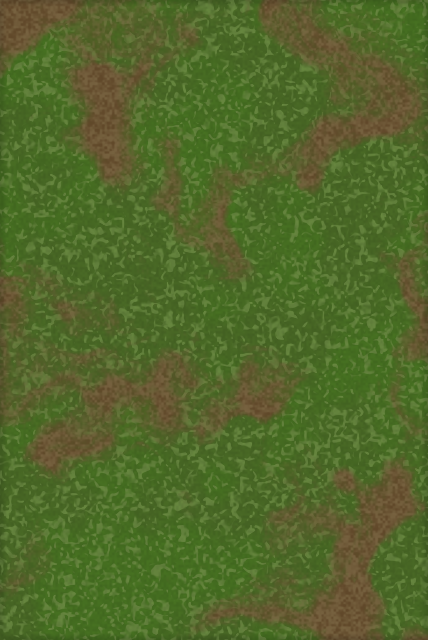
Reproduce this texture procedurally as a Shadertoy shader.

```glsl
// Mossy ground: fine speckled grass with ragged patches of bare brown earth.
// Warped fractal noise places the earth; high-frequency noise adds the grain
// of both materials and frays the borders between them.

const vec3 GRASS_DARK  = vec3(0.275, 0.395, 0.140);
const vec3 GRASS_LUSH  = vec3(0.265, 0.425, 0.125);
const vec3 GRASS_FLECK = vec3(0.385, 0.505, 0.235);
const vec3 EARTH_DARK  = vec3(0.385, 0.275, 0.165);
const vec3 EARTH_LIGHT = vec3(0.470, 0.375, 0.250);

const float PATCH_SCALE = 6.0;    // earth patches per canvas height
const float FLECK_SCALE = 185.0;  // grass flecks per canvas height
const float GRAIN_SCALE = 260.0;  // earth grains per canvas height

float hash(vec2 cell, float seed) {
    uvec2 q = uvec2(ivec2(cell) + 4096);
    uint h = q.x * 1597334677u ^ q.y * 3812015801u ^ uint(seed) * 2654435769u;
    h = (h ^ (h >> 15)) * 2246822519u;
    h = (h ^ (h >> 13)) * 3266489917u;
    return float((h ^ (h >> 16)) >> 8) / 16777216.0;
}

float valueNoise(vec2 p, float seed) {
    vec2 cell = floor(p);
    vec2 f = fract(p);
    f = f * f * (3.0 - 2.0 * f);
    float low  = mix(hash(cell, seed), hash(cell + vec2(1, 0), seed), f.x);
    float high = mix(hash(cell + vec2(0, 1), seed), hash(cell + vec2(1, 1), seed), f.x);
    return mix(low, high, f.y);
}

float fbm(vec2 p, float seed, int octaves) {
    float sum = 0.0, weight = 0.0, amplitude = 1.0;
    for (int i = 0; i < octaves; i++) {
        sum += amplitude * valueNoise(p, seed + float(i));
        weight += amplitude;
        amplitude *= 0.52;
        p = mat2(1.6, 1.2, -1.2, 1.6) * p + 3.7;
    }
    return sum / weight;
}

// Share of bare earth, 0 to 1; fray roughens the border
float earthCover(vec2 p, float fray) {
    vec2 q = p * PATCH_SCALE;
    vec2 warp = vec2(fbm(q, 11.0, 3), fbm(q, 23.0, 3)) - 0.5;
    float field = fbm(q + 1.8 * warp, 37.0, 5);
    return smoothstep(0.47, 0.67, field + 0.07 * (fray - 0.5));
}

vec3 grassColor(vec2 p) {
    vec2 bend = vec2(valueNoise(p * 90.0, 51.0), valueNoise(p * 90.0, 52.0));
    float fleck = smoothstep(0.50, 0.86, valueNoise(p * FLECK_SCALE + 1.5 * bend, 53.0));
    float lush = smoothstep(0.40, 0.70, fbm(p * 9.0, 61.0, 3));
    float shade = 0.95 + 0.10 * valueNoise(p * GRAIN_SCALE, 67.0);
    return mix(mix(GRASS_DARK, GRASS_LUSH, lush), GRASS_FLECK, fleck) * shade;
}

vec3 earthColor(vec2 p, float grain) {
    float tone = 0.65 * grain + 0.35 * valueNoise(p * 120.0, 71.0);
    return mix(EARTH_DARK, EARTH_LIGHT, smoothstep(0.15, 0.85, tone));
}

// Slight darkening along the canvas rim
float rimShade(vec2 p, vec2 size) {
    vec2 inset = min(p, size - p);
    return mix(0.88, 1.0, smoothstep(0.0, 0.012, min(inset.x, inset.y)));
}

void mainImage(out vec4 fragColor, in vec2 fragCoord) {
    vec2 p = fragCoord / iResolution.y;
    vec2 size = iResolution.xy / iResolution.y;

    float grain = valueNoise(p * GRAIN_SCALE, 83.0);
    float fray = mix(grain, valueNoise(p * 130.0, 89.0), 0.5);
    float cover = 0.94 * earthCover(p, fray);

    vec3 color = mix(grassColor(p), earthColor(p, grain), cover);
    fragColor = vec4(color * rimShade(p, size), 1.0);
}
```
